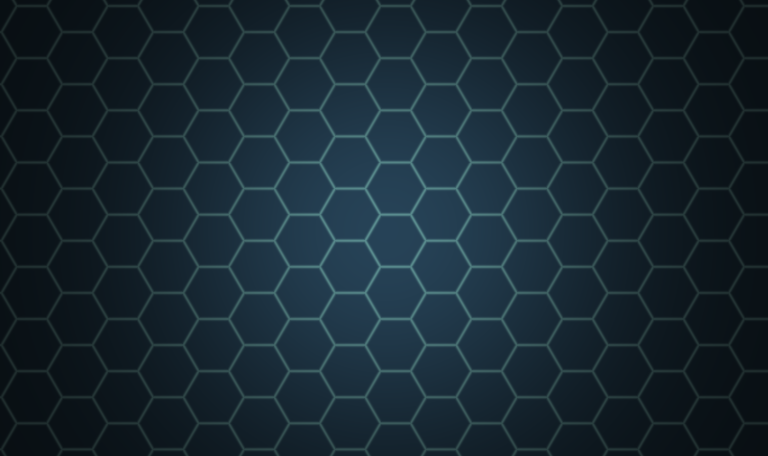
Give the GLSL for this background, as a WebGL 2 fragment shader.

```glsl
#version 300 es
precision highp float;

uniform vec2 u_resolution;
out vec4 fragColor;

const vec3 SHADOW = vec3(0.030, 0.053, 0.068);
const vec3 GLOW = vec3(0.150, 0.260, 0.340);
const vec3 LINE_DIM = vec3(0.120, 0.170, 0.170);
const vec3 LINE_LIT = vec3(0.380, 0.590, 0.590);

// Distance from a flat-topped hexagon's centre, measured along its normals
float hexRadius(vec2 p) {
    p = abs(p);
    return max(p.y, dot(p, vec2(0.8660, 0.5)));
}

// Centres p in the nearest cell of a rectangular lattice
vec2 repeatCell(vec2 p, vec2 period) {
    return p - period * floor(p / period + 0.5);
}

// Distance to the closest honeycomb edge, for cells of the given height
float honeycombEdge(vec2 p, float cellHeight) {
    vec2 period = cellHeight * vec2(1.7320, 1.0);
    float evenColumns = hexRadius(repeatCell(p, period));
    float oddColumns = hexRadius(repeatCell(p - 0.5 * period, period));
    return 0.5 * cellHeight - min(evenColumns, oddColumns);
}

float softFalloff(float dist, float width) {
    float t = dist / width;
    return exp(-t * t);
}

void main() {
    // Centred coordinates in units of canvas height
    vec2 p = (gl_FragCoord.xy - 0.5 * u_resolution) / u_resolution.y;
    float pixel = 1.0 / u_resolution.y;

    // Round glow fading into the dark sides
    float glow = softFalloff(length(p - vec2(0.005, -0.005)), 0.505);
    vec3 color = mix(SHADOW, GLOW, glow);

    // Honeycomb, stretched slightly sideways
    vec2 gridPoint = (p - vec2(0.0254, -0.0279)) / vec2(1.0064, 1.0);
    float edge = honeycombEdge(gridPoint, 0.11440);
    float line = softFalloff(edge, max(0.0034, 0.8 * pixel));
    vec3 lineColor = mix(LINE_DIM, LINE_LIT, glow);
    color = mix(color, lineColor, 0.88 * line);

    fragColor = vec4(color, 1.0);
}
```
